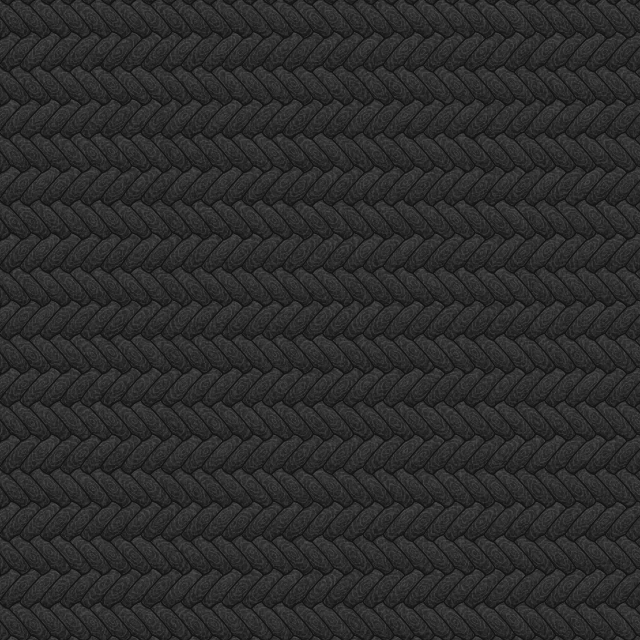
A WebGL 2 fragment shader for this pattern:

```glsl
#version 300 es
precision highp float;
// Dark braided cord: rows of slanted plump strands whose lean alternates by row.
// Each pixel finds its nearest strand, darkens the seam to the runner-up,
// then adds top light, wavy growth-ring lines and a fine fibre grain.

#define ROWS 19.08        // strand rows down the canvas
#define PITCH 0.602       // strand spacing, in row heights
#define SLANT 0.79        // lean of a strand, in radians
#define STRAND_HALF vec2(0.86, 0.28)
#define BEND 0.15         // upward bow of a strand
#define SEAM_WIDTH 0.034
#define RING_COUNT 5.4
#define RING_GAIN 0.062
#define GRAIN_GAIN 0.085
#define LIGHT_TONE 0.226
#define SHADE_TONE 0.118
#define SEAM_TONE 0.072

uniform vec2 u_resolution;
out vec4 fragColor;

float hash(vec2 p) {
    vec3 q = fract(vec3(p.xyx) * 0.1031);
    q += dot(q, q.yzx + 33.33);
    return fract((q.x + q.y) * q.z);
}

float valueNoise(vec2 p) {
    vec2 cell = floor(p);
    vec2 f = fract(p);
    f = f * f * (3.0 - 2.0 * f);
    float low = mix(hash(cell), hash(cell + vec2(1.0, 0.0)), f.x);
    float high = mix(hash(cell + vec2(0.0, 1.0)), hash(cell + vec2(1.0, 1.0)), f.x);
    return mix(low, high, f.y);
}

// Rounded oval: 0 at the strand centre, 1 on its outline.
float strandShape(vec2 local) {
    vec2 q = pow(abs(local / STRAND_HALF), vec2(2.4));
    return pow(q.x + q.y, 1.0 / 2.4);
}

// Wavy nested ovals around a slightly shifted centre.
float growthRings(vec2 local, vec2 id) {
    vec2 seed = id * 17.3 + 40.0;
    vec2 shift = (vec2(hash(seed), hash(seed + 5.7)) - 0.5) * vec2(0.28, 0.1);
    vec2 q = local - shift;
    float wobble = valueNoise(local * 7.0 + seed) + 0.35 * valueNoise(local * 19.0 + seed);
    float radius = length(q * vec2(1.0, 1.9)) / STRAND_HALF.x;
    float ring = abs(fract(radius * RING_COUNT + wobble * 0.8) - 0.5);
    float thread = 0.45 + 0.75 * valueNoise(local * 28.0 + seed);
    return smoothstep(0.22, 0.46, ring) * thread;
}

void main() {
    vec2 uv = gl_FragCoord.xy / u_resolution;
    vec2 p = vec2(uv.x, 1.0 - uv.y) * ROWS - vec2(0.0, 0.03);
    vec2 axis = vec2(cos(SLANT), sin(SLANT));

    // Nearest and second nearest strand, over this row and its neighbours.
    float nearest = 9.0;
    float second = 9.0;
    vec2 local = vec2(0.0);
    vec2 id = vec2(0.0);
    float drop = 0.0;
    for (int r = -1; r <= 1; r++) {
        float row = floor(p.y) + float(r);
        float odd = mod(row, 2.0);
        float lean = 1.0 - 2.0 * odd;
        float dy = p.y - row - 0.5;
        float phase = 0.5 + 0.5 * odd;
        float middle = round((p.x - lean * dy * axis.x / axis.y) / PITCH - phase);
        for (int c = -2; c <= 2; c++) {
            float column = middle + float(c);
            vec2 d = vec2((p.x - (column + phase) * PITCH) * lean, dy);
            // Mirrored rows keep the bow pointing up.
            vec2 q = vec2(dot(d, axis), axis.x * d.y - axis.y * d.x);
            q.y -= BEND * (q.x * q.x - 0.14);
            float shape = strandShape(q);
            if (shape < nearest) {
                second = nearest;
                nearest = shape;
                local = q;
                id = vec2(mod(column, 9.0), odd);
                drop = dy;
            } else {
                second = min(second, shape);
            }
        }
    }

    // Light falls from above and rolls off over each strand.
    float slope = clamp(0.5 + 0.62 * drop + 0.55 * local.y, 0.0, 1.0);
    float tone = mix(LIGHT_TONE, SHADE_TONE, slope);
    tone *= 1.0 - 0.10 * smoothstep(0.5, 1.0, nearest);
    tone *= 0.96 + 0.08 * hash(id + 3.1);

    // Surface: ring threads and fibre grain.
    tone += RING_GAIN * growthRings(local, id);
    tone += GRAIN_GAIN * (valueNoise(uv * 470.0) - 0.5);

    // Thin seams; the gap is measured along the strand near its tips.
    float tip = smoothstep(0.55, 0.95, abs(local.x) / STRAND_HALF.x);
    float gap = (second - nearest) * 0.5 * mix(STRAND_HALF.y, STRAND_HALF.x * 0.8, tip);
    float body = smoothstep(0.0, SEAM_WIDTH, gap);
    body *= 1.0 - 0.8 * smoothstep(0.98, 1.12, nearest);
    tone = mix(SEAM_TONE, tone, body);

    fragColor = vec4(vec3(tone), 1.0);
}
```
